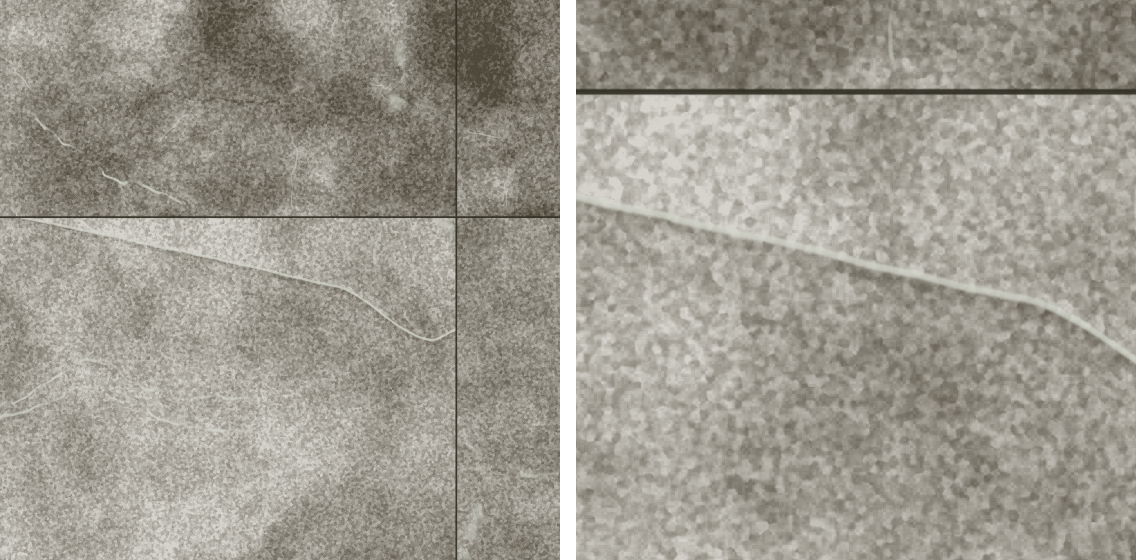
Left: the whole. Right: its middle third, enlarged.
Reproduce this texture procedurally as a three.js fragment shader.

```glsl
#define JOINT vec2(0.815, 0.612)
#define TILE_SIZE 0.9
#define JOINT_WIDTH 0.0030
#define GRAIN_SCALE 250.0
#define GRAIN_AMOUNT 0.62
#define CLOUD_SCALE 6.0
#define CLOUD_AMOUNT 1.15
#define VEIN_SCALE 3.6
#define VEIN_WIDTH 0.0035

varying vec2 vUv;

const vec3 DARK_STONE = vec3(0.42, 0.40, 0.35);
const vec3 PALE_STONE = vec3(0.79, 0.78, 0.75);
const vec3 MINERAL = vec3(0.83, 0.84, 0.80);
const vec3 JOINT_COLOR = vec3(0.19, 0.18, 0.14);

vec2 hash2(vec2 p) {
  vec3 q = fract(p.xyx * vec3(0.1031, 0.1030, 0.0973));
  q += dot(q, q.yzx + 33.33);
  return fract((q.xx + q.yz) * q.zy);
}

// Cellular noise: nearest distance, border distance, blended cell value
vec3 cells(vec2 p) {
  vec2 cell = floor(p), f = fract(p);
  float near = 8.0, second = 8.0, total = 0.0, weight = 0.001;
  for (int j = -1; j <= 1; j++) {
    for (int i = -1; i <= 1; i++) {
      vec2 o = vec2(float(i), float(j));
      vec2 h = hash2(cell + o);
      float d = length(o + h - f);
      second = min(second, max(near, d));
      near = min(near, d);
      float w = 1.0 - smoothstep(0.0, 1.2, d);
      total += w * w * fract(h.x * 7.3 + h.y * 13.1);
      weight += w * w;
    }
  }
  return vec3(near, second - near, total / weight);
}

// Layered cellular patches, centred on zero
float clouds(vec2 p) {
  float sum = 0.0, amp = 0.5;
  for (int i = 0; i < 5; i++) {
    sum += amp * (cells(p).z - 0.5);
    p = mat2(1.6, 1.2, -1.2, 1.6) * p + 3.7;
    amp *= 0.64;
  }
  return sum;
}

// Layered sines that bend straight shapes
vec2 wander(vec2 p) {
  float freq = 11.0, amp = 0.009;
  for (int i = 0; i < 5; i++) {
    p += amp * sin(p.yx * freq + vec2(1.3, 4.1));
    freq *= 2.1;
    amp *= 0.52;
  }
  return p;
}

float line(float d, float w) { return 1.0 - smoothstep(0.2 * w, w, abs(d)); }

float stroke(vec2 p, vec2 a, vec2 b, float w) {
  vec2 e = b - a;
  float t = clamp(dot(p - a, e) / dot(e, e), 0.0, 1.0);
  return line(length(p - a - e * t), w);
}

float bump(float x, float c, float w) { return exp(-(x - c) * (x - c) / (w * w)); }

void main() {
  vec2 grid = (vUv - JOINT) / TILE_SIZE;
  vec2 tile = floor(grid);
  float left = step(tile.x, -0.5), lower = step(tile.y, -0.5);
  float slab = left * lower;
  vec2 seed = tile * vec2(13.0, 29.0) + 60.0;
  float patchy = cells(vUv * 38.0 + seed).z;
  vec2 p = wander(vUv) + 0.012 * (patchy - 0.5);

  // Tone of each tile, with soft clouds
  float tone = 0.15 + 0.14 * left + 0.33 * lower;
  tone += slab * 0.32 * (0.62 - length(vUv));
  tone += left * (1.0 - lower) * 0.22 * (0.3 - vUv.x);
  float cloud = clouds((p + seed) * CLOUD_SCALE);
  tone += CLOUD_AMOUNT * cloud * mix(1.25, 0.8, lower);

  // Cleft ridge: pale slope above, shaded lip below
  float ridge = 0.612 - 0.22 * (vUv.x - 0.04) - 0.06 * smoothstep(0.6, 0.76, vUv.x);
  ridge += 0.035 * smoothstep(0.765, 0.83, vUv.x) + 0.12 * (p.y - vUv.y);
  float rise = vUv.y - ridge;
  float wedge = slab * smoothstep(0.0, 0.003, rise) * (1.0 - smoothstep(0.67, 0.70, p.x));
  tone += wedge * (0.10 + 0.20 * exp(-max(rise, 0.0) * 28.0));
  tone -= slab * 0.16 * line(rise + 0.005, 0.006);
  float mineral = slab * 0.75 * line(rise - 0.001, 0.0035);

  // Fine net of veins, broken into patches
  float net = cells((p + seed) * VEIN_SCALE).y / VEIN_SCALE;
  float broken = smoothstep(0.38, 0.65, patchy);
  mineral += 0.55 * line(net, VEIN_WIDTH) * broken * smoothstep(-0.08, 0.15, cloud);
  tone += 0.10 * line(net, 0.03) * broken;

  // Arched veins across the large slab
  float span = slab * (1.0 - smoothstep(0.40, 0.49, vUv.x));
  float upperArch = p.y - 0.30 - 0.06 * bump(p.x, 0.16, 0.07) + 0.04 * bump(p.x, 0.0, 0.06);
  float lowerArch = p.y - 0.24 - 0.07 * bump(p.x, 0.17, 0.10);
  mineral += span * (0.3 + 0.4 * broken) * max(line(upperArch, 0.004), line(lowerArch, 0.004));
  mineral += 0.4 * span * broken * bump(p.y, 0.285, 0.025) * bump(p.x, 0.28, 0.07);

  // Loose streaks, scars and stains
  float streak = stroke(p, vec2(0.045, 0.79), vec2(0.14, 0.72), 0.004);
  streak += stroke(p, vec2(0.17, 0.70), vec2(0.33, 0.645), 0.004);
  streak += 0.6 * stroke(p, vec2(0.69, 0.60), vec2(0.685, 0.50), 0.004);
  streak += 0.6 * stroke(p, vec2(0.685, 0.50), vec2(0.75, 0.40), 0.004);
  streak += 0.5 * stroke(p, vec2(0.49, 0.30), vec2(0.48, 0.03), 0.004);
  streak += 0.6 * stroke(p, vec2(0.83, 0.17), vec2(0.99, 0.165), 0.006);
  float stain = stroke(p, vec2(0.705, 0.92), vec2(0.71, 0.82), 0.022);
  stain += stroke(p, vec2(0.85, 0.03), vec2(0.88, 0.15), 0.026);
  stain += slab * stroke(p, vec2(0.80, 0.61), vec2(0.815, 0.59), 0.016);
  float scar = stroke(p, vec2(0.29, 0.835), vec2(0.50, 0.825), 0.003);
  scar += stroke(p, vec2(0.825, 0.79), vec2(0.95, 0.96), 0.004);
  mineral += 0.8 * streak * (0.35 + 0.65 * broken) + 0.5 * stain * broken;
  tone -= 0.25 * scar;

  // Gritty surface
  float grit = cells(vUv * GRAIN_SCALE).z - 0.5;
  grit += 0.3 * (hash2(floor(vUv * GRAIN_SCALE * 2.0)).x - 0.5);
  tone += GRAIN_AMOUNT * grit;

  vec3 color = mix(DARK_STONE, PALE_STONE, clamp(tone, -0.3, 1.12));
  color = mix(color, MINERAL, clamp(mineral, 0.0, 0.85));

  // Thin dark joints
  vec2 gap = abs(fract(grid + 0.5) - 0.5) * TILE_SIZE;
  float joint = 1.0 - smoothstep(0.3 * JOINT_WIDTH, 0.8 * JOINT_WIDTH, min(gap.x, gap.y));
  color = mix(color, JOINT_COLOR, 0.92 * joint);
  gl_FragColor = vec4(color, 1.0);
}
```
